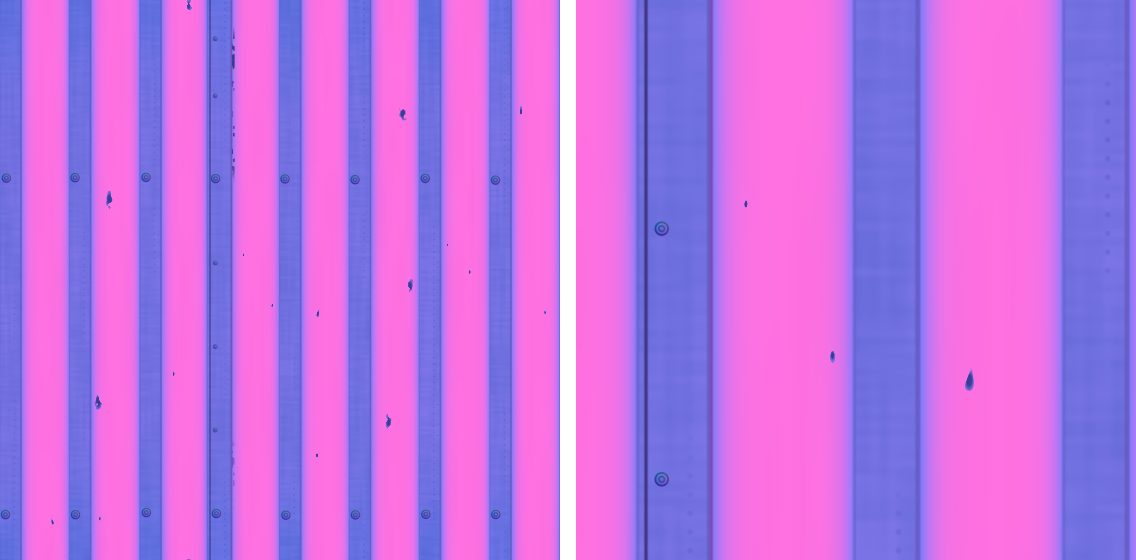
Left: the whole. Right: its middle third, enlarged.
Write a WebGL 2 fragment shader that draws this texture map.

```glsl
#version 300 es
precision highp float;
// Tangent-space normal map of ribbed sheet metal: eight flat blue strips between
// rounded pink ribs, two rows of screws, one riveted overlap seam and chipped paint.
// Ribs are exponential ramps of the edge distance; wear is wrapped value noise.
uniform vec2 u_resolution;
out vec4 fragColor;

vec2 hash2(vec2 p) {
  vec3 q = fract(p.xyx * vec3(0.1031, 0.1030, 0.0973));
  q += dot(q, q.yzx + 33.33);
  return fract((q.xx + q.yz) * q.zy);
}

// Value noise on a lattice of whole size, wrapping over the unit square
float tileNoise(vec2 uv, vec2 size) {
  vec2 p = uv * size, i = floor(p), f = fract(p);
  f = f * f * (3.0 - 2.0 * f);
  float a = hash2(mod(i, size)).x;
  float b = hash2(mod(i + vec2(1, 0), size)).x;
  float c = hash2(mod(i + vec2(0, 1), size)).x;
  float d = hash2(mod(i + vec2(1, 1), size)).x;
  return mix(mix(a, b, f.x), mix(c, d, f.x), f.y);
}

// Shortest offset on the repeating canvas
vec2 wrapOffset(vec2 d) { return fract(d + 0.5) - 0.5; }

// Soft line of given half width
float line(float d, float halfWidth, float aa) {
  return 1.0 - smoothstep(halfWidth - aa, halfWidth + aa, abs(d));
}

// Concentric washer and head, shaded by the slope facing left or right
vec3 drawScrew(vec3 base, vec2 d, float radius, float aa) {
  float r = length(d) / radius, soft = aa / radius;
  float disc = 1.0 - smoothstep(1.0 - soft, 1.0 + soft, r);
  float rings = line(r - 0.84, 0.13, soft) + 0.8 * line(r - 0.36, 0.13, soft);
  vec3 metal = mix(vec3(0.38, 0.42, 0.83), vec3(0.20, 0.25, 0.58), min(rings, 1.0));
  metal.rg += 0.10 * d / radius;
  return mix(base, metal, disc * 0.9);
}

void main() {
  vec2 p = gl_FragCoord.xy / u_resolution;
  float aa = 0.75 / min(u_resolution.x, u_resolution.y);

  // Strip coordinate: 0 to 0.31 is flat, cells break in the middle of a rib
  float q = p.x * 8.0 + 0.345;
  float id = mod(floor(q), 8.0);
  vec2 jitter = hash2(vec2(id, 7.0)) - 0.5;
  bool seam = id == 3.0;
  float u = fract(q) - 0.345 + (seam ? 0.0 : 0.012 * jitter.x + 0.006);
  float leftEdge = seam ? -0.04 : 0.0;
  float edgeAA = max(aa * 8.0, 0.007);

  // Rounded ribs
  float away = u > 0.15 ? (u - 0.315) / 0.058 : (leftEdge - u) / 0.050;
  float tilt = 1.0 - exp(-max(away, 0.0));
  vec3 color = mix(vec3(0.47, 0.49, 0.97), vec3(1.0, 0.44, 0.88), tilt);
  color.b += 0.10 * tilt * (1.0 - tilt);
  color += 0.012 * (tileNoise(p, vec2(96, 8)) - 0.5);

  // Flat strips with rolled grain and faint dimples
  float grain = tileNoise(p, vec2(24, 220)) + tileNoise(p, vec2(180, 12)) - 1.0;
  float broad = tileNoise(p, vec2(16, 9)) - 0.5;
  vec3 flatColor = vec3(0.45, 0.44, 0.88) + vec3(0.035, 0.02, 0.025) * grain;
  flatColor += vec3(0.04, 0.01, 0.02) * broad;
  flatColor.r -= 0.06 * pow(0.5 + 0.5 * cos(6.28318 * p.y), 6.0);
  float dimple = length(vec2((u - 0.21) / 8.0, (fract(p.y * 90.0) - 0.5) / 90.0));
  flatColor -= 0.045 * (1.0 - smoothstep(0.0008, 0.0025, dimple)) * smoothstep(0.4, 0.7, broad + 0.5);
  float inStrip = smoothstep(leftEdge - edgeAA, leftEdge + edgeAA, u)
                * (1.0 - smoothstep(0.31 - edgeAA, 0.31 + edgeAA, u));
  color = mix(color, flatColor, inStrip);

  // Creases beside each strip
  float crease = 0.75 * line(u - 0.302, 0.012, edgeAA) + 0.5 * line(u - leftEdge, 0.008, edgeAA);
  color = mix(color, vec3(0.40, 0.34, 0.76), crease);

  // Overlap seam: dark gap, violet lip and nibbled edge
  if (seam) {
    color = mix(color, vec3(0.24, 0.18, 0.48), 0.9 * line(u, 0.008, edgeAA));
    color = mix(color, vec3(0.52, 0.25, 0.66), 0.7 * line(u - 0.312, 0.007, edgeAA));
    float nibble = smoothstep(0.60, 0.72, tileNoise(p, vec2(256, 150)))
                 * smoothstep(0.50, 0.75, tileNoise(p, vec2(8, 11)));
    color = mix(color, vec3(0.20, 0.22, 0.55), nibble * line(u - 0.333, 0.018, edgeAA));
    // Small rivets, evenly spaced up to the last one
    for (int k = 1; k < 7; k++) {
      if (k == 4) continue;
      float y = min(0.083 + 0.1492 * float(k), 0.931);
      vec2 d = wrapOffset(vec2((u - 0.075) / 8.0, p.y - y));
      color = drawScrew(color, d, 0.0045, aa);
    }
  }

  // Two rows of screws, each slightly off its mark
  for (int row = 0; row < 2; row++) {
    vec2 slip = (hash2(vec2(id, float(row) + 20.0)) - 0.5) * vec2(0.002, 0.007);
    vec2 center = vec2(0.011, 0.083 + 0.597 * float(row)) + slip;
    color = drawScrew(color, wrapOffset(vec2(u / 8.0, p.y) - center), 0.0088, aa);
  }

  // Paint chips scattered over the ribs, most of them tiny
  float ragged = tileNoise(p, vec2(230, 140));
  for (int i = 0; i < 18; i++) {
    vec2 place = hash2(vec2(float(i) + 3.0, 51.0));
    vec2 shape = hash2(vec2(float(i) + 9.0, 83.0));
    vec2 center = vec2((floor(place.x * 8.0) + 0.38 + 0.54 * shape.x) / 8.0, place.y);
    float size = mix(0.003, 0.015, shape.y * shape.y);
    float r = length(wrapOffset(p - center) * vec2(2.2, 1.0)) / size;
    float chip = smoothstep(0.0, 0.15, ragged + 0.15 - 0.75 * r);
    vec3 bare = mix(vec3(0.14, 0.22, 0.56), vec3(0.40, 0.42, 0.85), smoothstep(0.4, 1.0, r));
    color = mix(color, bare, chip * 0.9);
  }

  fragColor = vec4(clamp(color, 0.0, 1.0), 1.0);
}
```
